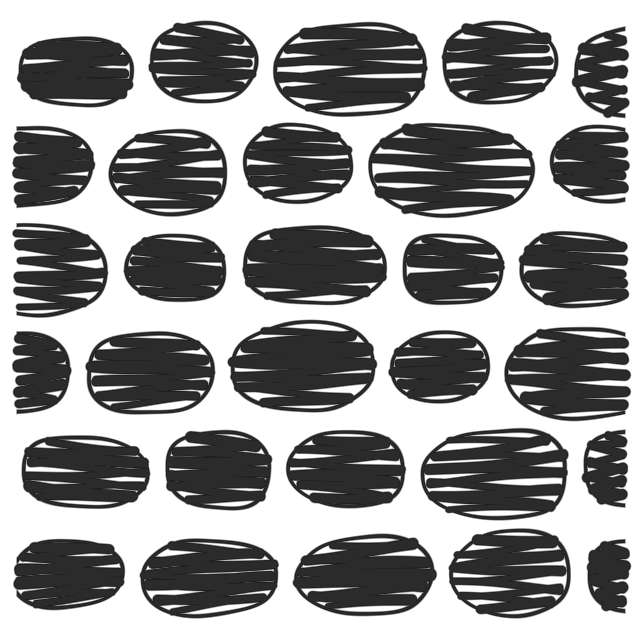
Give the GLSL for this pattern, as a Shadertoy shader.

```glsl
// Rows of dark hand-scribbled ovals, filled with zigzag pen strokes, on white.

const vec3 PAPER = vec3(1.0);
const vec3 INK = vec3(0.17);
const vec3 INK_RIM = vec3(0.115);

const float ROWS = 6.0;
const float ROW_PITCH = 0.158;
const float COLUMN_PITCH = 0.222;
const vec2 FRAME = vec2(0.026, 0.977);   // left and right cut of the pattern
const float OUTLINE_RADIUS = 0.0031;
const int STROKES = 10;
const float FAR = 1.0;

float random(vec2 seed) {
    return fract(sin(dot(seed, vec2(127.1, 311.7))) * 43758.5453);
}

float randomSigned(vec2 seed) {
    return random(seed) * 2.0 - 1.0;
}

float segmentDistance(vec2 p, vec2 a, vec2 b) {
    vec2 ab = b - a;
    float t = clamp(dot(p - a, ab) / dot(ab, ab), 0.0, 1.0);
    return length(p - a - ab * t);
}

// Approximate signed distance to a slightly boxy oval.
float ovalDistance(vec2 p, vec2 radii, float power) {
    vec2 s = max(abs(p) / radii, 0.001);
    vec2 slope = pow(s, vec2(power - 1.0));
    float f = pow(dot(s, slope), 1.0 / power);
    vec2 gradient = slope / radii * pow(f, 1.0 - power);
    return (f - 1.0) / length(gradient);
}

// Half width of the oval at height y.
float halfChord(float y, vec2 radii, float power) {
    float s = min(abs(y) / radii.y, 1.0);
    return radii.x * pow(1.0 - pow(s, power), 1.0 / power);
}

// Turning point of the zigzag; alternates between left and right.
vec2 zigzagPoint(int index, vec2 radii, float power, vec2 limits, vec2 seed) {
    float i = float(index);
    vec2 key = seed + vec2(i * 1.37, i * 0.71);
    float side = index % 2 == 0 ? -1.0 : 1.0;
    float reach = radii.y - 0.010;
    float y = reach * (2.0 * i / float(STROKES) - 1.0);
    y += 0.0032 * randomSigned(key);
    y = clamp(y, -reach, reach);
    float inset = 0.006 + 0.006 * randomSigned(key + 5.3);
    float x = side * max(halfChord(y, radii, power) - inset, 0.006);
    float ragged = 0.006 * random(key + 9.1);
    return vec2(clamp(x, limits.x + ragged, limits.y - ragged), y);
}

float scribbleDistance(vec2 p, vec2 radii, float power, vec2 limits, vec2 seed) {
    float d = FAR;
    vec2 a = zigzagPoint(0, radii, power, limits, seed);
    for (int i = 0; i < STROKES; i++) {
        vec2 b = zigzagPoint(i + 1, radii, power, limits, seed);
        vec2 key = seed + vec2(float(i) * 2.13, 31.7);
        float penRadius = 0.0074 + 0.0020 * randomSigned(key);
        float bend = 0.0022 * sin(p.x * 26.0 + 6.28 * random(key + 3.7));
        if (abs(b.x - a.x) > 0.01) {
            d = min(d, segmentDistance(p + vec2(0.0, bend), a, b) - penRadius);
        }
        a = b;
    }
    return d;
}

// Jittered border between neighbouring ovals of a row.
float columnBorder(float column, float row) {
    return COLUMN_PITCH * (column + 0.15 * randomSigned(vec2(column, row + 17.0)));
}

float blobDistance(vec2 p, float column, float row, float rowShift) {
    vec2 seed = vec2(column * 3.1 + 2.0, row * 5.7 + 1.0);
    float left = columnBorder(column, row) + rowShift;
    float right = columnBorder(column + 1.0, row) + rowShift;
    vec2 center = vec2(0.5 * (left + right), 0.5 + (row - 0.5 * (ROWS - 1.0)) * ROW_PITCH);
    center.y += 0.008 * randomSigned(seed + 1.9);
    float rx = 0.5 * (right - left) - 0.0155;
    vec2 radii = vec2(rx, min(0.025 + 0.30 * rx + 0.014 * random(seed + 4.1), 0.070));
    vec2 limits = FRAME - center.x;
    vec2 q = p - center;

    // Skip distant ovals and those that barely enter the frame.
    if (any(greaterThan(abs(q), radii + 0.025))) return FAR;
    if (limits.x > radii.x - 0.018 || limits.y < 0.018 - radii.x) return FAR;

    // Tilt and egg shape.
    q.y -= 0.045 * randomSigned(seed + 6.3) * q.x;
    q.y *= 1.0 + 0.12 * randomSigned(seed + 8.7) * q.x / radii.x;
    float power = 2.1 + 0.4 * random(seed + 2.6);

    float wobble = 0.0012 * sin(q.x * 47.0 + q.y * 61.0 + 6.28 * random(seed));
    float outline = abs(ovalDistance(q, radii, power) + wobble) - OUTLINE_RADIUS;
    outline = max(outline, max(limits.x - q.x, q.x - limits.y));
    return min(outline, scribbleDistance(q, radii, power, limits, seed));
}

void mainImage(out vec4 fragColor, in vec2 fragCoord) {
    vec2 uv = fragCoord / iResolution.xy;
    float pixel = 1.0 / min(iResolution.x, iResolution.y);
    float nearestRow = floor((uv.y - 0.5) / ROW_PITCH + 0.5 * ROWS);

    // Union of the ovals around this point.
    float d = FAR;
    for (float j = -1.0; j <= 1.0; j++) {
        float row = nearestRow + j;
        if (row < 0.0 || row >= ROWS) continue;
        float rowShift = COLUMN_PITCH * random(vec2(row, 42.0));
        float nearestColumn = floor((uv.x - rowShift) / COLUMN_PITCH);
        for (float i = -1.0; i <= 1.0; i++) {
            d = min(d, blobDistance(uv, nearestColumn + i, row, rowShift));
        }
    }

    // Ink with a slightly darker rim and soft edges.
    vec3 ink = mix(INK_RIM, INK, smoothstep(0.0012, 0.0028, -d));
    float coverage = smoothstep(pixel, -pixel, d);
    fragColor = vec4(mix(PAPER, ink, coverage), 1.0);
}
```
